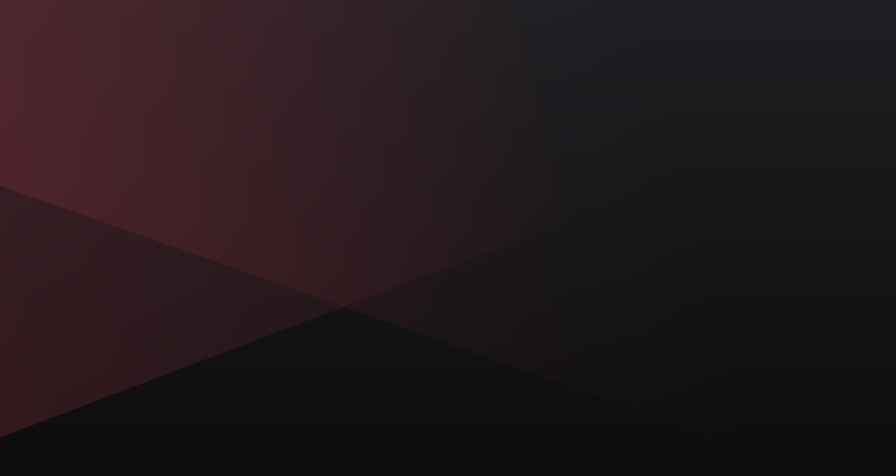
Give the GLSL for this background, as a WebGL 2 fragment shader.

```glsl
#version 300 es
precision highp float;

uniform vec2 u_resolution;
out vec4 outColor;

// Colours
const vec3 BASE_TOP = vec3(0.122, 0.122, 0.137);
const vec3 BASE_BOTTOM = vec3(0.049, 0.049, 0.053);
const vec3 GLOW_RED = vec3(0.470, 0.176, 0.215);

// Edges as (height at the left side, slope), in canvas heights
const vec2 FALLING_EDGE = vec2(0.610, -0.3525);
const vec2 RISING_EDGE = vec2(0.081, 0.380);

// Veils as (opacity at the left, reach, falloff power)
const vec3 FALLING_VEIL = vec3(0.44, 1.593, 1.5);
const vec3 RISING_VEIL = vec3(0.34, 1.348, 0.8);
const float FADE_TILT = 0.25;

// Smooth coverage of the half plane above a sloping edge
float aboveEdge(vec2 p, vec2 edge) {
    float dist = (p.y - edge.x - edge.y * p.x) / length(vec2(1.0, edge.y));
    float pixel = 1.0 / u_resolution.y;
    return smoothstep(-0.75 * pixel, 0.75 * pixel, dist);
}

// Opacity fading along a slightly tilted horizontal axis
float veilOpacity(vec2 p, vec3 veil) {
    float along = p.x + FADE_TILT * p.y;
    float remaining = clamp(1.0 - along / veil.y, 0.0, 1.0);
    return veil.x * pow(remaining, veil.z);
}

void main() {
    vec2 p = gl_FragCoord.xy / u_resolution.y;

    // Dark vertical backdrop
    vec3 color = mix(BASE_BOTTOM, BASE_TOP, p.y);

    // Two crossing translucent red veils
    color = mix(color, GLOW_RED, veilOpacity(p, RISING_VEIL) * aboveEdge(p, RISING_EDGE));
    color = mix(color, GLOW_RED, veilOpacity(p, FALLING_VEIL) * aboveEdge(p, FALLING_EDGE));

    outColor = vec4(color, 1.0);
}
```
